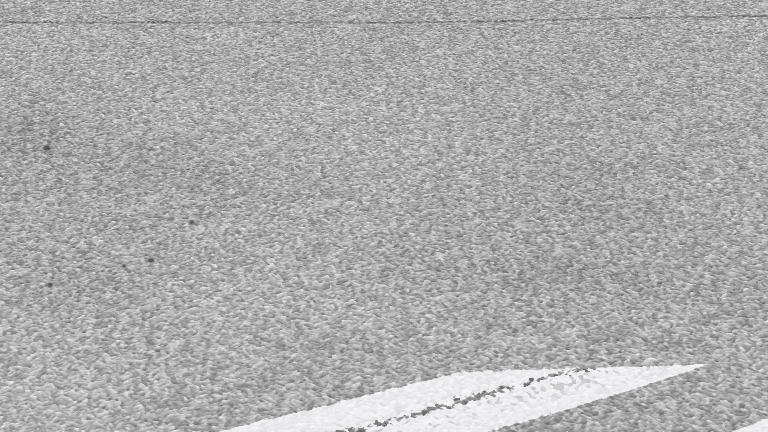
Write a Shadertoy shader that draws this texture.

```glsl
#define BASE_TONE 0.668
#define PAINT_TONE 0.925
#define HORIZON 2.6
#define GRAIN_SCALE vec2(265.0, 960.0)
#define GRAIN_CONTRAST 0.235
#define RELIEF 0.13
#define MOTTLE 0.012
#define SEAM_DEPTH 0.19
#define CRACK_WIDTH 0.0042
#define EDGE_WEAR 0.003
#define CRACK_WEAR 0.012

vec2 hash2(vec2 p) {
    vec3 q = fract(vec3(p.xyx) * vec3(0.1031, 0.1030, 0.0973));
    q += dot(q, q.yzx + 33.33);
    return fract((q.xx + q.yz) * q.zy);
}

// Soft cellular noise: x = stone brightness, y = slope lit from above
vec2 stones(vec2 p) {
    vec2 cell = floor(p), f = fract(p), sum = vec2(0.0);
    float total = 0.0;
    for (int j = -1; j <= 1; j++)
    for (int i = -1; i <= 1; i++) {
        vec2 g = vec2(i, j);
        vec2 h = hash2(cell + g);
        vec2 toPixel = f - g - h;
        float w = exp(-7.5 * dot(toPixel, toPixel));
        float shade = hash2(cell + g + 71.0).x - 0.5;
        sum += w * vec2(shade, toPixel.y);
        total += w;
    }
    return sum / total;
}

// Layered sines, roughly -1 to 1
float waves(vec2 p) {
    float v = 0.0, amp = 0.5;
    for (int i = 0; i < 4; i++) {
        v += amp * sin(p.x + 1.7 * sin(p.y * 0.8)) * cos(p.y + 1.3 * sin(p.x * 0.7));
        p = mat2(1.4, 1.1, -1.1, 1.4) * p + 2.3;
        amp *= 0.6;
    }
    return v;
}

float patchAt(vec2 p, vec2 centre, vec2 radius) {
    vec2 d = (p - centre) / radius;
    return exp(-dot(d, d));
}

// Signed height above the line through a with the given slope
float above(vec2 p, vec2 a, float slope) {
    return (p.y - a.y - slope * (p.x - a.x)) / sqrt(1.0 + slope * slope);
}

float cover(float d, float soft) {
    return smoothstep(-soft, soft, d);
}

// Broad light and dark areas of the road
float roadTone(vec2 p) {
    float t = BASE_TONE + MOTTLE * waves(p * vec2(5.0, 13.0));
    t -= 0.045 * patchAt(p, vec2(1.32, 0.37), vec2(0.32, 0.05));
    t -= 0.030 * patchAt(p, vec2(1.38, 0.57), vec2(0.22, 0.11));
    t -= 0.045 * patchAt(p, vec2(0.06, 0.69), vec2(0.10, 0.07));
    t -= 0.040 * patchAt(p, vec2(0.17, 0.34), vec2(0.18, 0.05));
    t -= 0.025 * patchAt(p, vec2(0.38, 0.60), vec2(0.35, 0.09));
    t -= 0.025 * patchAt(p, vec2(1.35, 0.03), vec2(0.25, 0.07));
    t += 0.035 * patchAt(p, vec2(0.08, 0.10), vec2(0.25, 0.16));
    t += 0.025 * patchAt(p, vec2(0.62, 0.30), vec2(0.25, 0.07));
    t += 0.020 * patchAt(p, vec2(0.75, 0.70), vec2(0.30, 0.12));
    return t;
}

void mainImage(out vec4 fragColor, in vec2 fragCoord) {
    vec2 p = fragCoord / iResolution.y;
    float soft = 0.7 / iResolution.y;

    // Stones shrink towards the far end of the road
    float depth = 1.0 / (HORIZON - p.y);
    vec2 ground = vec2(p.x - 0.9, 1.0) * depth * GRAIN_SCALE;
    ground += 0.35 * sin(ground.yx * vec2(1.3, 0.9) + 2.0 * sin(ground * 0.37));
    vec2 coarse = stones(ground + 200.0);
    vec2 fine = stones(ground * vec2(1.3, 1.6) + 431.0);
    float grain = GRAIN_CONTRAST * (coarse.x + 0.7 * fine.x)
                + RELIEF * (coarse.y + 0.4 * fine.y);
    float tone = roadTone(p) + grain;

    // Long seam across the far road
    float seamY = 0.948 + 0.014 * smoothstep(0.9, 1.75, p.x) + 0.0012 * waves(p.xx * 24.0);
    float seam = 1.0 - smoothstep(0.0006, 0.0036, abs(p.y - seamY));
    float broken = 0.75 + 0.25 * sin(p.x * 9.0 + 0.8) * sin(p.x * 31.0);
    tone -= SEAM_DEPTH * seam * broken;

    // Loose dark pebbles
    vec2 pebbles[5] = vec2[5](vec2(0.109, 0.657), vec2(0.444, 0.485),
        vec2(0.287, 0.384), vec2(0.350, 0.397), vec2(0.116, 0.341));
    for (int i = 0; i < 5; i++) {
        float size = 0.004 + 0.002 * hash2(pebbles[i] * 90.0).x;
        float d = length((p - pebbles[i]) * vec2(0.75, 1.1));
        tone = mix(tone, 0.26, 0.8 * cover(size + 0.004 * coarse.x - d, soft + 0.001));
    }

    // Slanted lane marking and the corner of the next one
    float chips = coarse.x + 0.7 * fine.x;
    float bow = 0.006 * sin(clamp((p.x - 1.123) / 0.516, 0.0, 1.0) * 3.14);
    float upper = -above(p, vec2(0.505, 0.0), 0.248);
    float farEnd = -above(p, vec2(1.065, 0.139), 0.031);
    float lower = above(p + vec2(0.0, bow), vec2(1.123, 0.0), 0.304);
    float marking = min(min(upper, farEnd), lower);
    float corner = -above(p, vec2(1.69, 0.0), 0.36);
    float paint = cover(max(marking, corner) + EDGE_WEAR * chips, soft);

    // Worn crack running along the marking
    float crackLine = above(p, vec2(0.81, 0.0), 0.275) + 0.003 * waves(p.xx * 17.0);
    float width = CRACK_WIDTH * (1.0 + 0.4 * sin(p.x * 19.0));
    float crack = cover(width - abs(crackLine) - CRACK_WEAR * chips, soft + 0.001);
    crack *= step(p.x, 1.45);
    float wear = smoothstep(0.05, 0.0, abs(crackLine + 0.018)) * smoothstep(0.1, 0.35, -coarse.x);
    float paintTone = PAINT_TONE + 0.25 * grain - 0.12 * wear;
    tone = mix(tone, paintTone, paint);
    tone = mix(tone, 0.54 + grain, 0.9 * crack * paint);

    vec3 tint = vec3(0.998, 0.999, 1.005);
    fragColor = vec4(clamp(tone * tint, 0.0, 1.0), 1.0);
}
```
